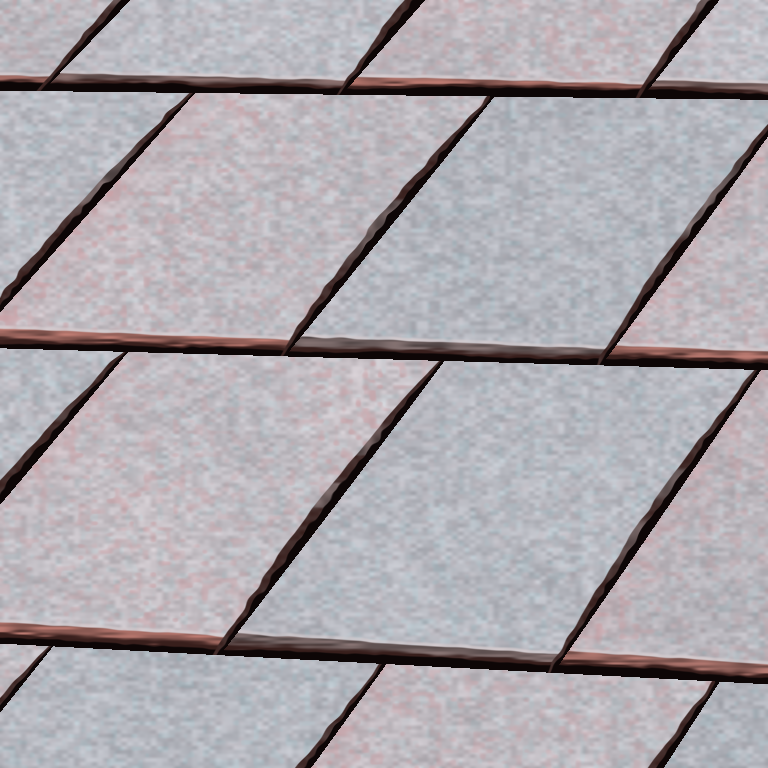
A Shadertoy shader for this texture:

```glsl
const float PI = 3.14159;
const vec3 GREY = vec3(0.715, 0.725, 0.755);
const vec3 ROSE = vec3(0.765, 0.735, 0.755);
const vec3 BLUSH = vec3(0.80, 0.60, 0.62);
const vec3 BRICK = vec3(0.60, 0.39, 0.36);
const vec3 STONE = vec3(0.41, 0.36, 0.36);
const vec3 BROWN = vec3(0.22, 0.12, 0.11);
const vec3 SHADOW = vec3(0.05, 0.025, 0.025);
const vec3 GLINT = vec3(0.84, 0.80, 0.81);

float hash(vec2 p) {
    return fract(sin(dot(p, vec2(127.1, 311.7))) * 43758.55);
}

float noise(vec2 p) {
    vec2 i = floor(p), f = fract(p);
    f = f * f * (3.0 - 2.0 * f);
    return mix(mix(hash(i), hash(i + vec2(1, 0)), f.x),
               mix(hash(i + vec2(0, 1)), hash(i + vec2(1, 1)), f.x), f.y);
}

// 1 where value is below the limit, with a soft edge
float below(float value, float limit, float soft) {
    return 1.0 - smoothstep(limit - soft, limit + soft, value);
}

// Course lines: depth = a + b * row + c * row^2, widening downwards
vec3 courseCurve(float x) {
    return vec3(0.118 + 0.012 * x, 0.311 + 0.0125 * x, 0.0245 + 0.004 * x);
}

float seamDepth(float row, float x) {
    return dot(courseCurve(x), vec3(1.0, row, row * row));
}

float rowAt(float depth, float x) {
    vec3 k = courseCurve(x);
    return floor((sqrt(k.y * k.y - 4.0 * k.z * (k.x - depth)) - k.y) / (2.0 * k.z));
}

// Slanted joint that runs from the top to the bottom of a course
float jointX(float row, float along) {
    float top = 0.644 - 0.06 * row;
    float bottom = 0.371 - 0.0794 * row;
    return mix(top, bottom, along) - 0.0052 * row * row;
}

// Weathered tile face
vec3 tileFace(vec2 p, float rust, float fromLeft, float seed) {
    float broad = noise(p * 7.0 + seed * 30.0);
    float grain = noise(p * vec2(130, 190)) + 0.6 * noise(p * vec2(60, 95) + 9.0) - 0.8;
    float stain = noise(p * vec2(105, 135) + 40.0);
    vec3 c = mix(GREY, ROSE, rust * (0.5 + 0.5 * broad));
    c += 0.11 * grain + 0.03 * (broad - 0.5) + 0.03 * (seed - 0.5);
    float speckle = smoothstep(0.5, 0.95, stain) * (0.2 + 0.35 * broad);
    float blush = 0.3 * exp(-fromLeft * 32.0) * (0.4 + broad);
    c = mix(c, BLUSH, (0.12 + 0.88 * rust) * (speckle + blush));
    return c + vec3(-0.02, 0.015, 0.015) * smoothstep(0.55, 0.9, noise(p * 120.0 + 70.0));
}

// Broken front edge with thin layers
vec3 frontEdge(vec2 p, float rust, float height) {
    float layers = noise(p * vec2(35, 280));
    vec3 c = mix(STONE, BRICK, rust) * (0.75 + 0.5 * layers);
    return mix(BROWN, c, smoothstep(0.1, 0.55, height + 0.4 * (layers - 0.5)));
}

// Dark gap with a chipped brown side
vec3 jointGap(vec2 p, float across, float along, float soft, float seed) {
    float ragged = noise(p * 75.0);
    vec3 side = mix(BROWN, STONE, 0.35 * noise(p * 160.0));
    float chipZone = smoothstep(0.15, 0.3, along) * below(along, 0.62, 0.1);
    float chips = chipZone * smoothstep(0.45, 0.6, noise(vec2(along * 11.0, seed * 50.0)));
    side = mix(side, STONE * (0.7 + 0.7 * ragged), chips * 0.85);
    return mix(side, SHADOW, below(across, 0.5 + 0.35 * (ragged - 0.5), soft));
}

void mainImage(out vec4 fragColor, in vec2 fragCoord) {
    vec2 p = fragCoord / iResolution.xy;
    float px = 1.0 / iResolution.y;
    float depth = 1.0 - p.y;

    // Course and tile
    float row = rowAt(depth, p.x);
    float top = seamDepth(row, p.x), bottom = seamDepth(row + 1.0, p.x);
    float along = (depth - top) / (bottom - top);
    float pitch = 0.39 + 0.022 * (row + along);
    float u = (p.x - jointX(row, along)) / pitch;
    float column = floor(u), across = u - column;
    float seed = hash(vec2(column, row) + 3.0);
    float checker = mod(column + floor(row * 0.5), 2.0);
    float rust = clamp(checker * 0.85 + 0.25 * seed, 0.0, 1.0);

    vec3 color = tileFace(p, rust, across * pitch, seed);

    // Front edge, bright rim and cast shadow
    float lift = bottom - depth;
    float lip = 0.024 + 0.003 * row + 0.005 * (0.5 - across)
              + 0.002 * (noise(vec2(p.x * 45.0, row)) - 0.5);
    float shade = 0.005 + 0.007 * noise(vec2(p.x * 14.0, row * 7.0))
                + 0.002 * noise(vec2(p.x * 80.0, row));
    float rim = below(lift, lip + 0.004, 1.5 * px);
    color = mix(color, GLINT, rim * (0.4 + 0.5 * noise(p * vec2(60, 20))));
    float height = (lift - shade) / (lip - shade);
    color = mix(color, frontEdge(p, rust, height), below(lift, lip, px));
    color = mix(color, SHADOW, below(lift, shade, px));

    // Joint to the right of the tile
    float gap = (1.0 - across) * pitch;
    float width = 0.008 + 0.015 * sin(PI * along) * (0.8 + 0.4 * seed);
    width += 0.005 * (noise(vec2(along * 26.0, seed * 90.0)) - 0.5);
    vec3 gapColor = jointGap(p, gap / width, along, px / width, seed);
    color = mix(color, gapColor, below(gap, width, px));

    fragColor = vec4(clamp(color, 0.0, 1.0), 1.0);
}
```
